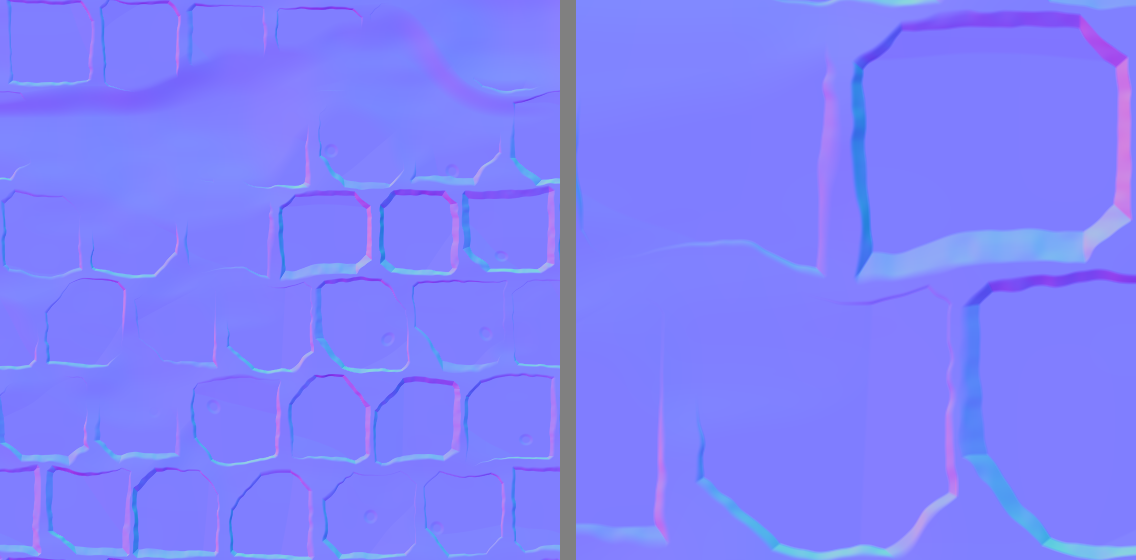
Left: the whole. Right: its middle third, enlarged.
Write a WebGL 1 fragment shader that draws this texture map.

```glsl
precision highp float;
uniform vec2 u_resolution;

float hash(vec2 p) {
  p = fract(p * vec2(0.1031, 0.1137));
  p += dot(p, p.yx + 33.33);
  return fract((p.x + p.y) * p.x * 7.31 + p.y * 19.7);
}

vec4 hash4(vec2 p) {
  return vec4(hash(p + 3.1), hash(p + 17.7), hash(p + 41.3), hash(p + 73.9));
}

// Value noise that repeats after the given period
float noise(vec2 p, float period) {
  vec2 i = floor(p), f = fract(p);
  f = f * f * f * (f * (f * 6.0 - 15.0) + 10.0);
  vec2 a = mod(i, period), b = mod(i + 1.0, period);
  return mix(mix(hash(a), hash(vec2(b.x, a.y)), f.x),
             mix(hash(vec2(a.x, b.y)), hash(b), f.x), f.y);
}

float smoothMax(float a, float b, float k) {
  float h = max(k - abs(a - b), 0.0) / k;
  return max(a, b) + h * h * k * 0.25;
}

float blob(vec2 uv, vec2 center, vec2 size) {
  vec2 q = (uv - center) / size;
  return exp(-dot(q, q));
}

// Jittered joint to the left of a stone
float joint(float column, float row) {
  return column + 0.16 * (hash(vec2(mod(column, 6.0), row) + 91.7) - 0.5);
}

float stoneHeight(vec2 uv) {
  vec2 p = uv * 6.0;
  p.y += 0.13 * (noise(uv * 12.0, 12.0) - 0.5);
  float row = floor(p.y);
  float rowId = mod(row, 6.0);
  p.x -= 0.42 * (1.0 - mod(row, 2.0));

  // Find the stone between two joints
  float column = floor(p.x);
  if (p.x < joint(column, rowId)) column -= 1.0;
  else if (p.x > joint(column + 1.0, rowId)) column += 1.0;
  float left = joint(column, rowId), right = joint(column + 1.0, rowId);
  vec2 id = vec2(mod(column, 6.0), rowId) + 5.0;
  vec4 shape = hash4(id), tilt = hash4(id + 120.3);

  // Distances to the four sides, with chipped outlines
  vec4 side = vec4(p.x - left, right - p.x, p.y - row, row + 1.0 - p.y);
  float chips = 0.030 * noise(p * 5.0 + id * 7.0, 90.0)
              + 0.016 * noise(p * 13.0 + id * 3.0, 90.0);
  vec4 d = side - 0.05 * shape * shape * shape - chips + 0.012;

  // Cut corners, each of its own size
  vec2 q = vec2(p.x - 0.5 * (left + right), p.y - row - 0.5);
  vec2 near = vec2(min(d.x, d.y), min(d.z, d.w));
  float cut = hash(id + sign(q) * 2.3 + 57.1);
  float corner = (near.x + near.y - 0.03 - 0.32 * cut * cut) * 0.707;

  // Bevels rise to a slightly tilted top
  vec4 slope = 0.3 + 0.5 * hash4(id + 211.9);
  vec4 rise = d * slope;
  float bevel = min(min(rise.x, rise.y), min(rise.z, rise.w));
  bevel = min(bevel, corner * 0.5);
  float top = 0.022 + 0.016 * shape.y - 0.014 * q.y
            + dot(q, tilt.xy - 0.5) * 0.014;

  // Shallow worn facet across the top
  float angle = tilt.z * 6.2832;
  float facet = dot(q, vec2(cos(angle), sin(angle))) + 0.15 + 0.25 * tilt.w;
  top = min(top, top + facet * 0.05);

  // Small round pebble on some stones
  vec2 spot = (tilt.wz - 0.5) * 0.65;
  float pebble = 1.0 - smoothstep(0.035, 0.08, length(q - spot));
  top += 0.004 * pebble * step(0.6, shape.z);
  return clamp(bevel, 0.0, top);
}

// Drifts of sand that fill joints and bury stones
float sandHeight(vec2 uv) {
  float cover = blob(uv, vec2(0.28, 0.77), vec2(0.36, 0.15))
              + blob(uv, vec2(0.85, 0.94), vec2(0.24, 0.11))
              + 0.6 * blob(uv, vec2(0.28, 0.28), vec2(0.18, 0.13))
              + 0.6 * blob(uv, vec2(0.10, 0.54), vec2(0.20, 0.10));

  // Long banks climb slowly and fall off faster
  float t = fract(uv.y * 3.0 + 0.7 * noise(uv * 4.0 + 1.3, 4.0));
  float bank = t * (1.0 - smoothstep(0.72, 1.0, t));
  return 0.001 + 0.040 * cover + (0.014 + 0.045 * min(cover, 1.0)) * bank
       + 0.034 * (noise(uv * 6.0 + 2.4, 6.0) - 0.5)
       + 0.012 * (noise(uv * vec2(12.0, 18.0), 36.0) - 0.5);
}

float height(vec2 uv) {
  return smoothMax(stoneHeight(uv), sandHeight(uv), 0.006);
}

void main() {
  vec2 uv = gl_FragCoord.xy / u_resolution;
  vec2 e = vec2(0.001, 0.0);
  vec2 gradient = vec2(height(uv + e.xy) - height(uv - e.xy),
                       height(uv + e.yx) - height(uv - e.yx)) / (12.0 * e.x);
  // Green points down the canvas
  vec3 normal = normalize(vec3(-gradient.x, gradient.y, 1.0));
  gl_FragColor = vec4(0.5 + 0.5 * normal, 1.0);
}
```
